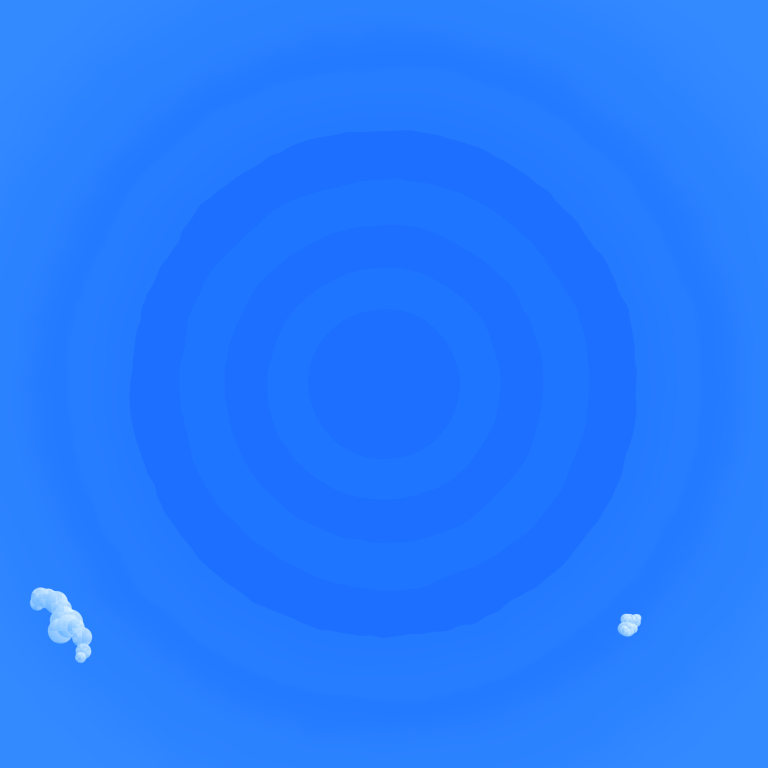
A Shadertoy shader for this background:

```glsl
// Blue sky of wavering concentric bands with two small faceted clouds.

const vec3 DEEP_BLUE  = vec3(0.112, 0.435, 1.0);
const vec3 RING_BLUE  = vec3(0.118, 0.458, 1.0);
const vec3 MID_BLUE   = vec3(0.142, 0.478, 1.0);
const vec3 HAZE_BLUE  = vec3(0.168, 0.508, 1.0);
const vec3 RIM_BLUE   = vec3(0.200, 0.540, 1.0);
const vec3 PUFF_SHADE = vec3(0.36, 0.67, 1.0);
const vec3 PUFF_LIGHT = vec3(0.88, 0.96, 1.0);

// Sine-free hash of a 2D point
float hash(vec2 p) {
    vec3 q = fract(vec3(p.xyx) * 0.1031);
    q += dot(q, q.yzx + 33.33);
    return fract((q.x + q.y) * q.z);
}

float valueNoise(vec2 p) {
    vec2 cell = floor(p), f = fract(p);
    f = f * f * (3.0 - 2.0 * f);
    float low  = mix(hash(cell), hash(cell + vec2(1, 0)), f.x);
    float high = mix(hash(cell + vec2(0, 1)), hash(cell + vec2(1, 1)), f.x);
    return mix(low, high, f.y);
}

// Antialiased coverage outside a circle of the given radius
float beyond(float radius, float dist, float soft) {
    return smoothstep(radius - soft, radius + soft, dist);
}

// Alternating inner rings, then paler bands toward the corners
vec3 skyBands(vec2 p, float pixel) {
    vec2 c = p - 0.5;
    float r = length(c);
    float wobble = valueNoise(p * 22.0) - 0.5 + 0.5 * (valueNoise(p * 60.0) - 0.5);
    float dist = r + wobble * 0.022 * r;

    vec3 col = DEEP_BLUE;
    float edge = 0.098;
    for (int i = 0; i < 4; i++) {
        vec3 ring = i % 2 == 0 ? RING_BLUE : DEEP_BLUE;
        col = mix(col, ring, beyond(edge, dist, pixel));
        edge += 0.053 + 0.003 * float(i);
    }
    col = mix(col, MID_BLUE, beyond(0.330, dist, pixel));
    col += vec3(0.012, 0.012, 0.0) * smoothstep(0.335, 0.405, dist)
         * (1.0 - beyond(0.412, dist, 0.006));
    col = mix(col, HAZE_BLUE, smoothstep(0.425, 0.49, dist));
    col = mix(col, RIM_BLUE, smoothstep(0.49, 0.64, dist));
    return col;
}

// Puffs strung along a curve, large in the middle and small at the tips
vec3 drawCloud(vec3 col, vec2 p, vec2 head, vec2 bend, vec2 tail,
               float size, float seed, float pixel) {
    const int PUFFS = 15;
    for (int i = 0; i < PUFFS; i++) {
        float t = float(i) / float(PUFFS - 1);
        vec2 key = vec2(float(i), seed);
        vec2 center = mix(mix(head, bend, t), mix(bend, tail, t), t);
        float swell = 4.0 * t * (1.0 - t);
        vec2 jitter = vec2(hash(key), hash(key + 17.0)) - 0.5;
        center += jitter * size * (0.5 + 0.9 * swell);
        float radius = size * (0.36 + 0.42 * swell) * (0.8 + 0.4 * hash(key + 41.0));

        // Lit from the upper right, with flat polygonal facets
        vec2 local = (p - center) / radius;
        float facet = hash(floor(local * 2.2) + key * 7.0);
        float light = 0.55 + 0.38 * dot(local, vec2(0.6, 0.8)) + 0.24 * (facet - 0.5);
        vec3 puff = mix(PUFF_SHADE, PUFF_LIGHT, clamp(light, 0.0, 1.0));
        float cover = 1.0 - beyond(radius, length(p - center), pixel);
        col = mix(col, puff, cover * 0.92);
    }
    return col;
}

void mainImage(out vec4 fragColor, in vec2 fragCoord) {
    float span = min(iResolution.x, iResolution.y);
    vec2 p = (fragCoord - 0.5 * iResolution.xy) / span + 0.5;
    float pixel = 0.8 / span;

    vec3 col = skyBands(p, pixel);
    col = drawCloud(col, p, vec2(0.046, 0.223), vec2(0.091, 0.213),
                    vec2(0.104, 0.148), 0.0200, 3.0, pixel);
    col = drawCloud(col, p, vec2(0.829, 0.194), vec2(0.815, 0.188),
                    vec2(0.815, 0.175), 0.0100, 8.0, pixel);
    fragColor = vec4(col, 1.0);
}
```
